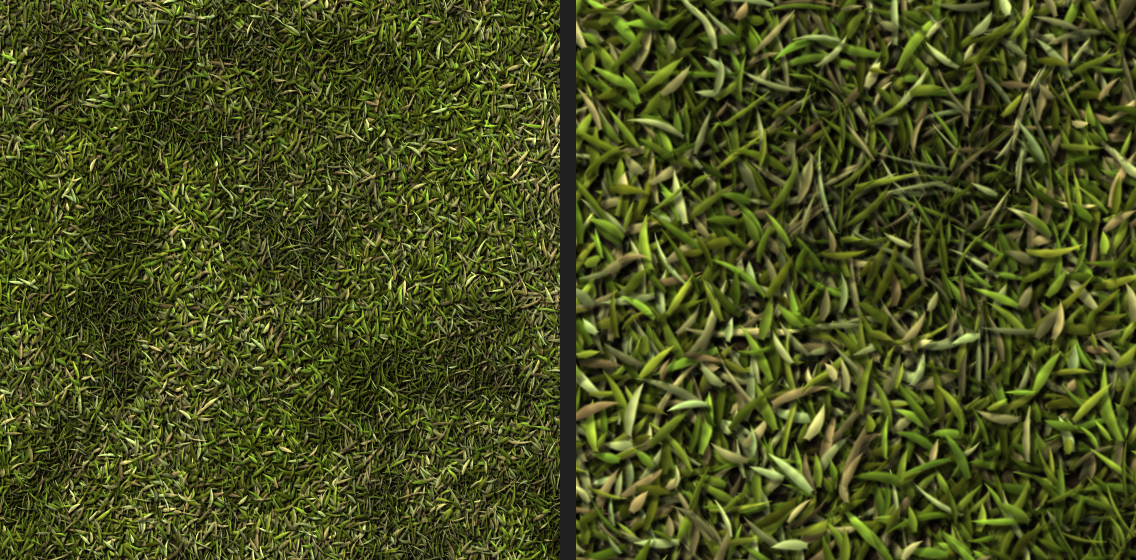
Left, the full canvas; right, a detail of the centre.
Write a Shadertoy shader that draws this texture.

```glsl
// Sunlit rough lawn: many layers of short, bent, tapering grass blades and
// dry straw over dark soil. Each layer scatters one blade per grid cell;
// upper blades are brighter and cast soft shadows on those below.

#define LAYERS 17
#define DENSITY 38.0
#define BLADE_WIDTH 0.0029
#define LEAN 2.1
#define DRYNESS 0.36
#define SHADOW 0.46
#define SHADOW_SHIFT vec2(0.0022, -0.0028)
#define GAIN 1.24
#define SOFTNESS 0.0011

const vec3 SOIL  = vec3(0.13, 0.105, 0.065);
const vec3 MOSS  = vec3(0.27, 0.31, 0.075);
const vec3 LEAF  = vec3(0.44, 0.51, 0.16);
const vec3 STRAW = vec3(0.46, 0.43, 0.27);
const vec3 PALE  = vec3(0.63, 0.64, 0.40);

vec4 hash4(vec2 p) {
    vec4 q = fract(p.xyxy * vec4(0.1031, 0.1030, 0.0973, 0.1099));
    q += dot(q, q.wzxy + 33.33);
    return fract((q.xxyz + q.yzzw) * q.zywx);
}

float noise(vec2 p) {
    vec2 i = floor(p), f = fract(p);
    f = f * f * (3.0 - 2.0 * f);
    float low = mix(hash4(i).x, hash4(i + vec2(1, 0)).x, f.x);
    float high = mix(hash4(i + vec2(0, 1)).x, hash4(i + vec2(1, 1)).x, f.x);
    return mix(low, high, f.y);
}

// Half width of a blade at x along its axis, narrowing toward the tip
float bladeWidth(float x, float halfLength, float width) {
    float t = clamp(0.5 + 0.5 * x / halfLength, 0.0, 1.0);
    return width * (1.0 - t * t * t) * (0.55 + 0.45 * smoothstep(0.0, 0.35, t));
}

// Approximate signed distance to a bent blade lying along x
float bladeDistance(vec2 q, float halfLength, float width, float bend) {
    q.y -= bend * q.x * q.x / halfLength;
    return max(abs(q.y) - bladeWidth(q.x, halfLength, width), abs(q.x) - halfLength);
}

// Blade colour: green or dry, dull or bright
vec3 bladeColor(vec2 root, vec4 pick) {
    float dry = DRYNESS + 0.55 * (noise(root * 6.0 + 40.0) - 0.5);
    vec3 green = mix(MOSS, LEAF, smoothstep(0.15, 0.8, pick.y));
    vec3 straw = mix(STRAW, PALE, smoothstep(0.3, 0.8, pick.y));
    vec3 color = pick.x < dry ? straw : green;
    color *= 0.72 + 0.5 * pick.z;
    return color * mix(vec3(1.07, 0.97, 0.92), vec3(0.92, 1.04, 0.95), pick.w);
}

vec3 soilColor(vec2 uv) {
    float grain = noise(uv * 190.0) * 0.6 + noise(uv * 70.0) * 0.4;
    return SOIL * (0.35 + 1.3 * grain);
}

void mainImage(out vec4 fragColor, in vec2 fragCoord) {
    vec2 uv = fragCoord / iResolution.y;
    float edge = max(SOFTNESS, 0.75 / iResolution.y);

    // Thin patches let the soil show through
    float growth = 0.6 * noise(uv * 9.0 + 3.0) + 0.4 * noise(uv * 23.0);
    float cover = mix(0.55, 1.0, smoothstep(0.2, 0.5, growth));
    vec3 color = soilColor(uv);

    for (int layer = 0; layer < LAYERS; layer++) {
        float level = float(layer);
        float height = level / float(LAYERS - 1);
        float cells = DENSITY * (0.8 + 0.5 * fract(level * 0.618));
        vec2 shift = hash4(vec2(level, 7.0)).xy;
        vec2 cell = floor(uv * cells + shift);

        for (int k = 0; k < 9; k++) {
            vec2 id = cell + vec2(k % 3 - 1, k / 3 - 1);
            vec4 place = hash4(id + level * 61.0 + 11.0);
            vec4 pick = hash4(id + level * 37.0 + 307.0);
            vec2 root = (id + place.xy - shift) / cells;

            // Local frame, with blades leaning either way from upright
            float angle = 1.5708 + (place.z + pick.w - 1.0) * LEAN;
            vec2 axis = vec2(cos(angle), sin(angle));
            vec2 side = vec2(-axis.y, axis.x);
            mat2 frame = mat2(axis.x, side.x, axis.y, side.y);
            vec2 q = frame * (uv - root);
            float halfLength = mix(0.22, 0.84, place.w) / cells;
            if (abs(q.x) > halfLength + 0.007) continue;

            float width = BLADE_WIDTH * cover * (0.5 + 0.75 * fract(place.w * 17.0));
            float bend = 0.4 * (fract(pick.z * 23.0) - 0.5);

            // Shadow on the layers below
            vec2 shaded = q - frame * SHADOW_SHIFT;
            float gap = bladeDistance(shaded, halfLength, width, bend);
            color *= 1.0 - SHADOW * smoothstep(0.0022, -0.001, gap);

            // Blade body, folded along its midrib
            float d = bladeDistance(q, halfLength, width, bend);
            if (d > edge) continue;
            float across = (q.y - bend * q.x * q.x / halfLength) / width;
            float fold = 1.0 + 0.2 * clamp(across * 2.0, -1.0, 1.0) * sign(side.y + 0.3 * side.x);
            float along = 0.9 + 0.2 * q.x / halfLength;
            vec3 blade = bladeColor(root, pick) * fold * along * mix(0.55, 1.0, height);
            color = mix(color, blade * GAIN, smoothstep(edge, -edge, d));
        }
    }

    // Fine mottling and broad changes of light
    color *= 0.84 + 0.32 * noise(uv * 210.0 + 5.0);
    color *= 0.84 + 0.3 * smoothstep(0.15, 0.75, growth);
    fragColor = vec4(clamp(color, 0.0, 1.0), 1.0);
}
```
